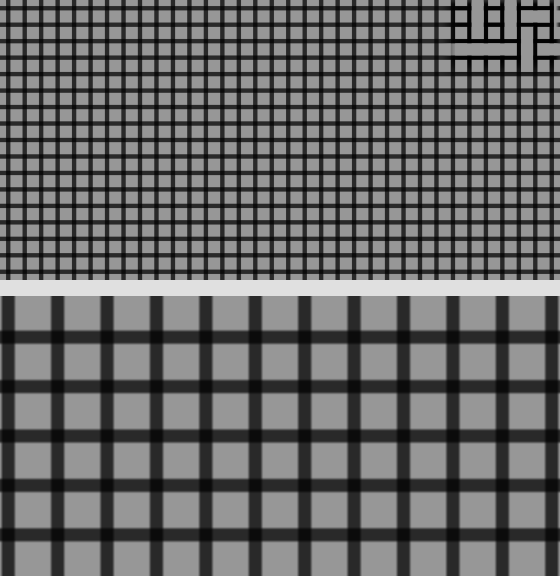
Top: the whole. Bottom: its middle third, enlarged.
This pattern is drawn by a WebGL 2 fragment shader. Its source:

```glsl
#version 300 es
precision highp float;

uniform vec2 u_resolution;
out vec4 fragColor;

const vec2 REPEATS = vec2(34.0, 17.0);
const vec3 GROUND = vec3(0.592);
const float LINE_WIDTH = 0.265;      // fraction of one cell
const float LINE_OPACITY = 0.73;     // crossings darken twice
const float GAP_OPACITY = 0.98;      // darker gaps of the woven corner
const float EDGE_SOFTNESS = 0.04;
const vec2 WEAVE_START = vec2(26.6, 4.3); // faded limit: from left, from top
const vec2 WEAVE_FADE = vec2(1.3, 1.3);
const float BORDER_FADE = 0.3;       // returns to the plain grid at the border

// Woven strips in cells: left, top, right, bottom
const int STRIP_COUNT = 7;
const vec4 STRIPS[STRIP_COUNT] = vec4[STRIP_COUNT](
    vec4(28.0, -1.0, 29.0, 2.0),
    vec4(30.0, -1.0, 31.0, 2.0),
    vec4(33.0, -1.0, 34.0, 2.0),
    vec4(31.0, 1.0, 32.0, 4.0),
    vec4(26.0, 2.0, 31.0, 3.0),
    vec4(31.0, 0.0, 33.0, 1.0),
    vec4(32.0, 2.0, 35.0, 3.0));

// Coverage of the vertical (x) and horizontal (y) lines
vec2 gridLines(vec2 cell, float soft) {
    vec2 dist = abs(fract(cell + 0.5) - 0.5);
    float halfWidth = 0.5 * LINE_WIDTH;
    return 1.0 - smoothstep(halfWidth - soft, halfWidth + soft, dist);
}

// Coverage of a strip, inset by half a line
float stripCoverage(vec2 cell, vec4 strip, float soft) {
    vec2 inside = min(cell - strip.xy, strip.zw - cell) - 0.5 * LINE_WIDTH;
    return smoothstep(-soft, soft, min(inside.x, inside.y));
}

vec3 shadeLines(vec2 lines, float opacity) {
    vec2 light = 1.0 - opacity * lines;
    return GROUND * light.x * light.y;
}

// Woven area in the upper right, zero on the tile border
float weaveMask(vec2 fromCorner) {
    float left = smoothstep(WEAVE_START.x, WEAVE_START.x + WEAVE_FADE.x, fromCorner.x);
    float bottom = 1.0 - smoothstep(WEAVE_START.y - WEAVE_FADE.y * 0.5,
                                    WEAVE_START.y + WEAVE_FADE.y * 0.5, fromCorner.y);
    float right = smoothstep(0.0, BORDER_FADE, REPEATS.x - fromCorner.x);
    float top = smoothstep(0.0, BORDER_FADE, fromCorner.y);
    return left * bottom * right * top;
}

void main() {
    vec2 uv = gl_FragCoord.xy / u_resolution;
    vec2 fromCorner = vec2(uv.x, 1.0 - uv.y) * REPEATS;
    vec2 cell = fromCorner - 0.5;
    vec2 pixel = REPEATS / u_resolution;
    float soft = max(EDGE_SOFTNESS, 0.6 * max(pixel.x, pixel.y));

    // Translucent grid
    vec2 lines = gridLines(cell, soft);
    vec3 color = shadeLines(lines, LINE_OPACITY);

    // Woven corner
    float cover = 0.0;
    for (int i = 0; i < STRIP_COUNT; i++) {
        cover = max(cover, stripCoverage(cell, STRIPS[i], soft));
    }
    vec3 weave = mix(shadeLines(lines, GAP_OPACITY), GROUND, cover);
    color = mix(color, weave, weaveMask(fromCorner));

    fragColor = vec4(color, 1.0);
}
```
